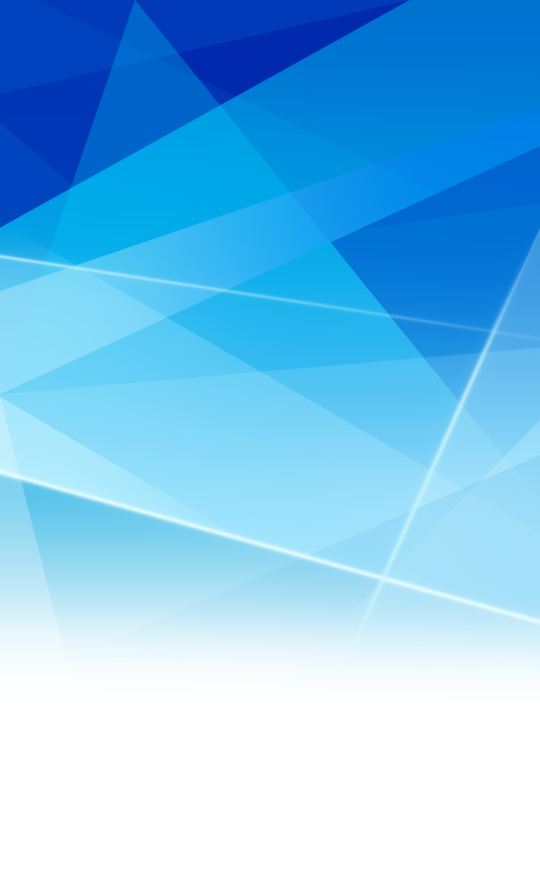
A Shadertoy shader for this background:

```glsl
// Overlapping translucent glass panes on a cyan-to-deep-blue gradient, fading to white below.
// Each pane is a half-plane or a product of half-planes, tinted over the backdrop;
// thin glowing strokes mark the brightest pane edges.

// Signed distance to the line a-b: positive below it when b lies right of a (y points down).
float lineDist(vec2 p, vec2 a, vec2 b) {
    vec2 d = normalize(b - a), e = p - a;
    return d.x * e.y - d.y * e.x;
}

// Antialiased half-plane coverage.
float side(vec2 p, vec2 a, vec2 b) {
    float w = 8.0 / iResolution.y;
    return smoothstep(-w, w, lineDist(p, a, b));
}

// Bright core with a faint halo.
float stroke(vec2 p, vec2 a, vec2 b, float width) {
    float d = abs(lineDist(p, a, b)) / width;
    return 0.8 * exp(-d * d) + 0.2 * exp(-0.5 * d);
}

void mainImage(out vec4 fragColor, in vec2 fragCoord) {
    // Canvas spans 6 x 10 units from the top left corner.
    vec2 uv = fragCoord / iResolution.xy;
    vec2 p = vec2(6.0 * uv.x, 10.0 - 10.0 * uv.y);
    vec3 ice = vec3(0.80, 0.96, 1.0);
    vec3 cyan = vec3(0.0, 0.80, 0.98);
    vec3 royal = vec3(0.0, 0.35, 0.80);
    vec3 navy = vec3(0.0, 0.12, 0.66);

    // Backdrop gradient, more cyan toward the left
    vec3 col = mix(vec3(0.0, 0.45, 0.82), vec3(0.0, 0.55, 0.86), smoothstep(0.0, 2.6, p.y));
    col = mix(col, vec3(0.25, 0.70, 0.93), smoothstep(2.2, 4.2, p.y));
    col = mix(col, vec3(0.60, 0.86, 0.98), smoothstep(3.8, 6.2, p.y));
    col = mix(col, cyan, 0.25 * (1.0 - uv.x) * smoothstep(0.5, 2.5, p.y));

    // Dark upper corner with its faint facets
    float corner = 1.0 - side(p, vec2(0.0, 2.54), vec2(4.55, 0.0));
    col = mix(col, navy, 0.88 * corner);
    col = mix(col, royal, 0.35 * corner * (1.0 - side(p, vec2(0.0, 1.05), vec2(4.55, 0.0))));
    col = mix(col, royal, 0.40 * corner * side(p, vec2(0.0, 1.37), vec2(2.0, 3.1)));
    float slope = side(p, vec2(0.0, -0.2), vec2(6.0, 2.72));
    col = mix(col, royal, 0.25 * corner * slope);
    col = mix(col, cyan, 0.10 * (1.0 - corner) * slope * smoothstep(4.0, 1.5, p.y));

    // Cone of light from the top edge
    float coneRight = side(p, vec2(1.5, 0.0), vec2(6.0, 5.6));
    float cone = coneRight * (1.0 - side(p, vec2(1.5, 0.0), vec2(0.0, 4.4)));
    col = mix(col, cyan, 0.30 * cone * smoothstep(5.5, 2.5, p.y));

    // Deep blue pane under the rising band
    float bandTop = side(p, vec2(0.0, 3.25), vec2(6.0, 1.2));
    float bandBase = side(p, vec2(0.0, 4.4), vec2(6.0, 1.63));
    float deep = bandBase * (1.0 - coneRight);
    col = mix(col, royal, 0.75 * deep * smoothstep(5.6, 2.6, p.y));
    col = mix(col, cyan, 0.10 * deep * side(p, vec2(3.25, 2.67), vec2(6.0, 2.27)));

    // Rising band and the horizontal fan below it
    vec3 bandTint = mix(ice, vec3(0.0, 0.48, 1.0), smoothstep(0.1, 0.85, uv.x));
    col = mix(col, bandTint, 0.36 * bandTop * (1.0 - bandBase));
    col = mix(col, ice, 0.16 * side(p, vec2(0.0, 4.4), vec2(6.0, 3.88)));
    float sheet = side(p, vec2(0.0, 2.86), vec2(6.0, 3.78));
    col = mix(col, ice, 0.22 * sheet * (1.0 - smoothstep(0.0, 0.6, uv.x)));
    col = mix(col, ice, 0.22 * side(p, vec2(0.0, 2.47), vec2(6.0, 5.95)) * smoothstep(2.4, 3.4, p.y));
    col = mix(col, ice, 0.50 * side(p, vec2(0.0, 4.43), vec2(2.66, 5.99)) * smoothstep(3.2, 0.5, p.x));

    // Lower sheet dissolving into white
    vec2 edgeA = vec2(0.0, 5.27), edgeB = vec2(6.0, 6.94);
    vec3 lower = mix(vec3(0.27, 0.74, 0.91), vec3(1.0), smoothstep(4.9, 8.0, p.y));
    col = mix(col, lower, side(p, edgeA, edgeB));
    col = mix(col, vec3(1.0), 0.25 * side(p, vec2(0.0, 4.43), vec2(0.85, 7.81)));

    // Crossing panes on the right
    vec2 beamA = vec2(6.0, 2.54), beamB = vec2(4.26, 6.45);
    float fade = smoothstep(8.2, 6.2, p.y);
    col = mix(col, ice, 0.28 * fade * (1.0 - side(p, beamA, beamB)));
    col = mix(col, ice, 0.28 * fade * (1.0 - side(p, vec2(6.0, 4.69), vec2(4.28, 6.45))));
    float shade = side(p, vec2(0.0, 7.68), vec2(6.0, 5.08));
    col = mix(col, vec3(0.35, 0.72, 0.92), 0.25 * fade * shade * uv.x);

    // Glowing edges
    col = mix(col, ice, 0.75 * stroke(p, vec2(0.0, 2.86), vec2(6.0, 3.78), 0.02) * (1.0 - 0.85 * uv.x));
    col = mix(col, vec3(0.93, 1.0, 1.0), 0.85 * stroke(p, edgeA, edgeB, 0.03));
    float beamFade = smoothstep(2.4, 4.5, p.y) * smoothstep(8.0, 6.2, p.y);
    col = mix(col, ice, 0.80 * stroke(p, beamA, beamB, 0.03) * beamFade);

    // Clean white base
    col = mix(col, vec3(1.0), smoothstep(6.6, 8.3, p.y));
    fragColor = vec4(col, 1.0);
}
```
